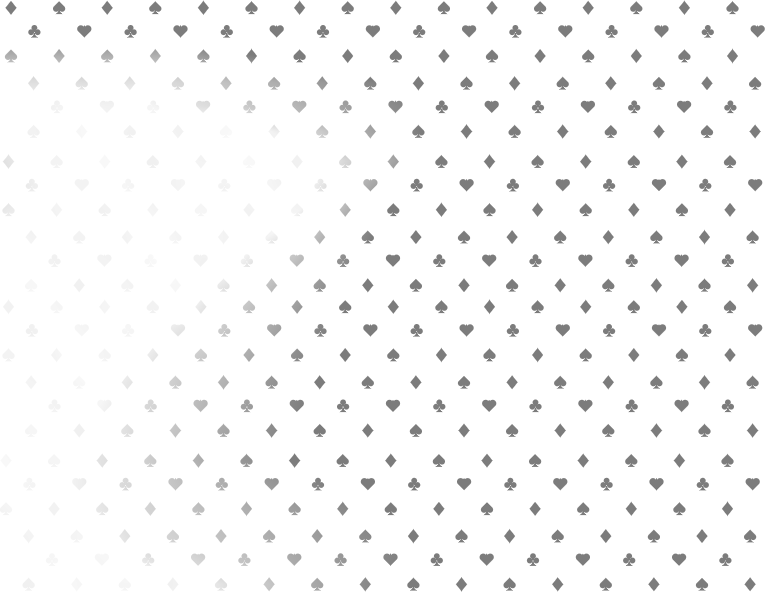
Reproduce this pattern procedurally as a WebGL 2 fragment shader.

```glsl
#version 300 es
precision highp float;
// Staggered rows of small grey card suits, fading to near white at the left.

uniform vec2 u_resolution;
out vec4 outColor;

// Layout, with the canvas 768 units wide and y running down from the top
const float WIDTH = 768.0;
const int BANDS = 8;              // each band holds three rows
const float STEP_X = 48.1;        // distance between neighbouring suits
const float FIRST_X = 11.0;
const float FIRST_Y = 31.3;       // middle row of the first band
const float BAND_H = 75.5;
const float PAIR_H = 153.8;
const float BLOCK_H = 299.0;
const float BAND_SHIFT = 22.6;    // sideways stagger of odd bands
const float PAIR_DRIFT = 2.5;
const float ROW_UP = 23.5;
const float ROW_DOWN = 24.7;

// Tones
const float PAPER = 1.0;
const float INK = 0.487;
const float PALE = 0.957;

// Fade outline: y, x where the fade starts, x where the ink is full
const int KNOTS = 12;
const vec3 FADE[KNOTS] = vec3[KNOTS](
    vec3(40, -20, 180), vec3(83, 110, 390), vec3(106, 150, 430),
    vec3(131, 270, 420), vec3(161, 320, 430), vec3(210, 300, 385),
    vec3(307, 185, 340), vec3(382, 110, 315), vec3(460, 75, 290),
    vec3(509, 60, 380), vec3(550, 90, 415), vec3(584, 190, 390));

// Suit distances, centred, y up
float diamond(vec2 q) {
    const vec2 HALF_SIZE = vec2(5.6, 7.0);
    return (dot(abs(q), HALF_SIZE.yx) - HALF_SIZE.x * HALF_SIZE.y) / length(HALF_SIZE);
}

float heart(vec2 q) {
    q.x = abs(q.x);
    float lobe = length(q - vec2(3.5, 2.4)) - 3.6;
    float point = max(q.x - q.y - 6.19, q.x + q.y - 5.9) * 0.7071;
    return min(lobe, point);
}

float stem(vec2 q) {
    float flare = clamp((-3.0 - q.y) / 3.0, 0.0, 1.0);
    return max(abs(q.x) - mix(0.9, 3.3, flare * flare), abs(q.y + 4.0) - 2.3);
}

float spade(vec2 q) {
    const float SCALE = 0.86;
    float leaf = heart(vec2(q.x, 1.2 - q.y) / SCALE) * SCALE;
    return min(leaf, stem(q));
}

float club(vec2 q) {
    float top = length(q - vec2(0.0, 3.4)) - 2.9;
    float side = length(vec2(abs(q.x), q.y) - vec2(3.2, -0.9)) - 2.9;
    float core = length(q - vec2(0.0, 0.6)) - 1.6;
    return min(min(top, side), min(core, stem(q)));
}

// Distance to the nearest suit on the page
float suits(vec2 p) {
    float d = 1000.0;
    for (int band = 0; band < BANDS; band++) {
        int pair = band / 2;
        float odd = float(band % 2);
        float bandY = FIRST_Y + BLOCK_H * float(band / 4)
                    + PAIR_H * float(pair % 2) + BAND_H * odd;
        float bandX = FIRST_X + BAND_SHIFT * odd - PAIR_DRIFT * float((pair + 1) / 2);
        for (int row = 0; row < 3; row++) {
            float y = bandY + (row == 0 ? -ROW_UP : row == 2 ? ROW_DOWN : 0.0);
            float x = bandX + (row == 1 ? 0.505 * STEP_X : 0.0);
            float n = floor((p.x - x) / STEP_X + 0.5);
            if (n < 0.0 || abs(p.y - y) > 10.0) continue;
            bool even = mod(n, 2.0) < 0.5;
            vec2 q = vec2(p.x - x - n * STEP_X, y - p.y);
            if (row == 1) d = min(d, even ? club(q + vec2(0.9, 0)) : heart(q - vec2(0.9, 0)));
            else d = min(d, even == (row == 0) ? diamond(q) : spade(q));
        }
    }
    return d;
}

// Ink tone: dark at the right and top, pale inside the fade
float inkTone(vec2 p) {
    vec2 edge = FADE[0].yz;
    for (int i = 1; i < KNOTS; i++) {
        float t = clamp((p.y - FADE[i - 1].x) / (FADE[i].x - FADE[i - 1].x), 0.0, 1.0);
        edge = mix(edge, FADE[i].yz, t);
    }
    float side = clamp((p.x - edge.x) / (edge.y - edge.x), 0.0, 1.0);
    float top = pow(1.0 - clamp((p.y - 36.0) / 75.0, 0.0, 1.0), 1.8);
    // Uneven pale area, with a faint darker patch on the left rim
    float ripple = 0.012 * sin(p.x * 0.043 + 1.0) * sin(p.y * 0.031) + 0.008 * sin(p.x * 0.09 - p.y * 0.05);
    float rim = 0.08 * exp(-p.x / 25.0 - pow((p.y - 185.0) / 50.0, 2.0));
    float blank = 0.02 * smoothstep(120.0, 30.0 - 1.0, p.x) * smoothstep(300.0, 380.0, p.y);
    return mix(PALE + ripple - rim, INK, max(side, top));
}

void main() {
    float unit = WIDTH / u_resolution.x;
    vec2 p = vec2(gl_FragCoord.x, u_resolution.y - gl_FragCoord.y) * unit;
    float cover = clamp(0.5 - suits(p) / unit, 0.0, 1.0);
    outColor = vec4(vec3(mix(PAPER, inkTone(p), cover)), 1.0);
}
```
